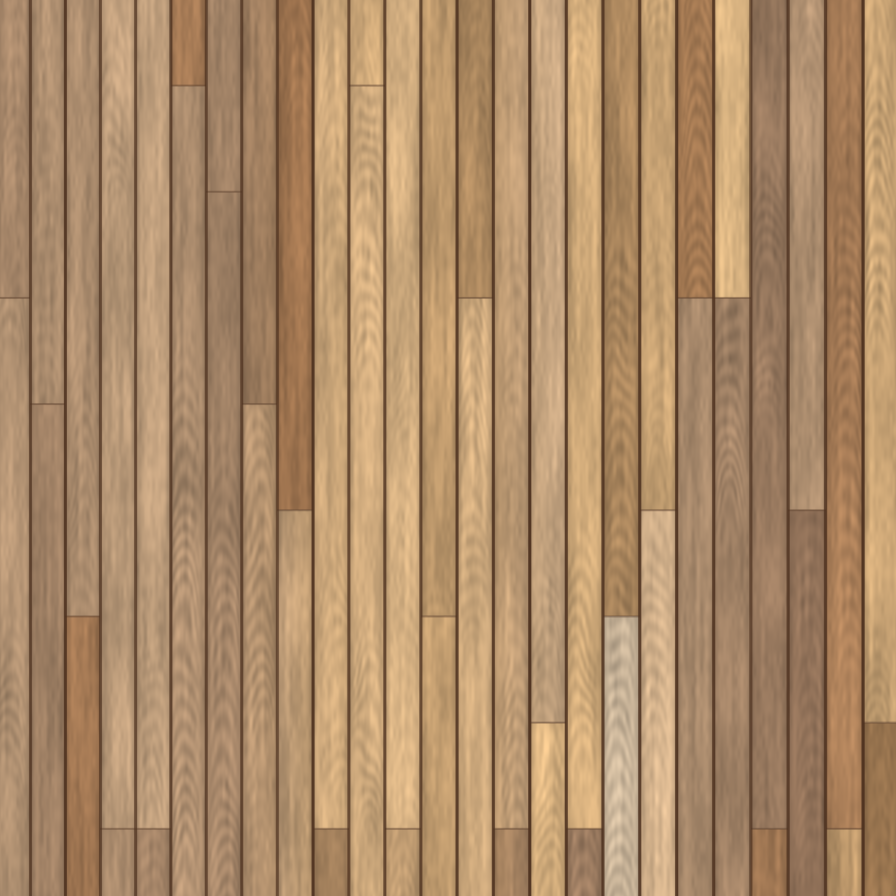
Write a Shadertoy shader that draws this texture.

```glsl
// Wall of narrow vertical timber boards, about 25 across, with staggered butt joints.
// Each board takes a hashed tone; stretched noise gives fibres and blotches,
// bent sine rings give arched grain, and soft dark lines mark seams and joints.

float hash(vec2 p) {
    return fract(sin(dot(p, vec2(127.1, 311.7))) * 43758.55);
}

float noise(vec2 p) {
    vec2 i = floor(p), f = fract(p);
    f = f * f * (3.0 - 2.0 * f);
    return mix(mix(hash(i), hash(i + vec2(1, 0)), f.x),
               mix(hash(i + vec2(0, 1)), hash(i + vec2(1, 1)), f.x), f.y);
}

// Calm pinkish tan on the left, golden in the middle, mixed on the right
vec3 boardColor(vec2 board, float x) {
    float variety = smoothstep(0.2, 0.45, x);
    float tone = mix(0.5, hash(board + 3.7), mix(0.45, 1.0, variety));
    vec3 color = mix(vec3(0.53, 0.41, 0.32), vec3(0.83, 0.70, 0.55), tone);

    float golden = smoothstep(0.28, 0.36, x) * smoothstep(0.64, 0.52, x)
                 + smoothstep(0.95, 0.98, x);
    golden = max(0.7 * golden, variety * step(0.72, hash(board + 8.1)));
    color += golden * vec3(0.035, 0.015, -0.035);

    float rare = hash(board + 21.3);
    color = mix(color, vec3(0.77, 0.70, 0.60), 0.85 * step(0.93, rare));
    return mix(color, vec3(0.63, 0.45, 0.30), 0.8 * step(rare, 0.06));
}

// Signed brightness of the wood figure; p is (across board 0..1, height)
float woodGrain(vec2 p, vec2 board) {
    vec2 seed = vec2(hash(board + 5.5), hash(board + 9.2)) * 60.0;
    float blotch = noise(p * vec2(1.6, 8.0) + seed) - 0.5;
    float fibre = noise(p * vec2(9.0, 13.0) + seed.yx) - 0.5;
    float fleck = noise(p * vec2(13.0, 75.0) + seed) - 0.5;

    // Arched growth rings fade toward the board edges and along its length
    float side = p.x - mix(0.35, 0.65, hash(board + 1.4));
    float ring = p.y * 38.0 + 8.0 * side * side
               + 2.2 * noise(p * vec2(2.0, 11.0) + seed);
    float figure = smoothstep(0.55, 0.1, abs(side))
                 * smoothstep(0.35, 0.75, noise(vec2(seed.x, p.y * 4.0 + seed.y)))
                 * mix(0.3, 1.0, hash(board + 14.6));
    return 0.11 * blotch + 0.10 * fibre + 0.06 * fleck
         + 0.045 * figure * sin(6.2832 * ring);
}

void mainImage(out vec4 fragColor, in vec2 fragCoord) {
    vec2 uv = fragCoord / iResolution.xy;
    float pixel = 1.0 / min(iResolution.x, iResolution.y);

    // Columns widen slightly to the right
    float d = uv.x - 0.034;
    float column = d * (25.68 - d);
    float id = floor(column);
    float across = column - id;

    // Joints lie on eight shared levels, one level per column
    float level = floor(8.0 * hash(vec2(id, 4.3)));
    float along = (uv.y - 0.075 - 0.1185 * level) / 0.948;
    vec2 board = vec2(id, floor(along));
    float jointDist = 0.948 * min(fract(along), 1.0 - fract(along));
    float seamDist = min(across, 1.0 - across) / 25.0;

    // Wood, gently darker toward the rounded board edges
    vec3 color = boardColor(board, uv.x);
    color *= 1.0 + 1.5 * woodGrain(vec2(across, uv.y), board);
    color *= 1.0 - 0.10 * smoothstep(0.008, 0.001, seamDist);

    // Joint and seam lines; seams vary in depth
    float soft = max(pixel, 0.0016);
    float joint = 1.0 - smoothstep(0.0003, 0.0003 + soft, jointDist);
    color = mix(color, vec3(0.40, 0.29, 0.21), 0.55 * joint);
    float seam = 1.0 - smoothstep(0.0008, 0.0010 + soft, seamDist);
    float depth = mix(0.65, 0.95, hash(vec2(floor(column + 0.5), 7.7)));
    color = mix(color, vec3(0.30, 0.19, 0.12), depth * seam);

    fragColor = vec4(clamp(color, 0.0, 1.0), 1.0);
}
```
